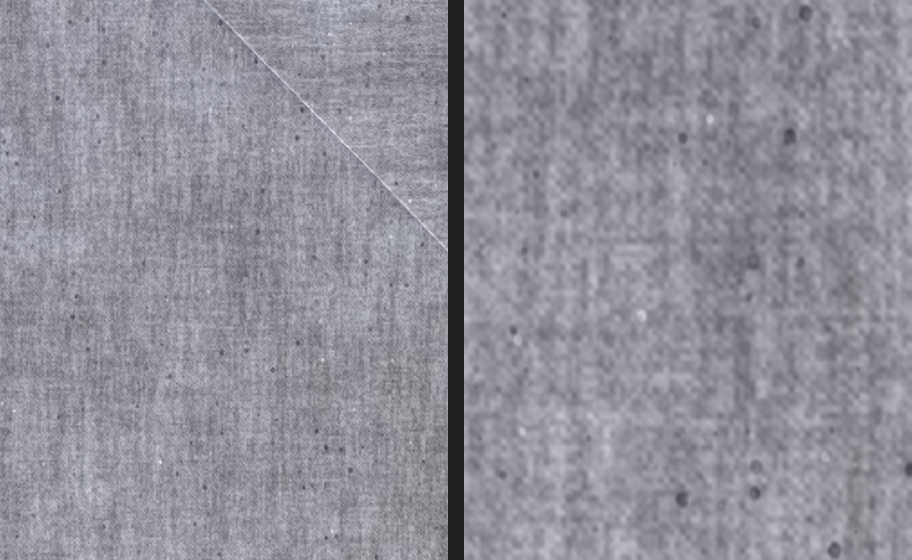
Left: the whole. Right: its middle third, enlarged.
Write a Shadertoy shader that draws this texture.

```glsl
// Grey chambray cloth with slubby threads, dark flecks and a diagonally folded corner.

float hash(vec2 p) {
    vec3 q = fract(vec3(p.xyx) * 0.1031);
    q += dot(q, q.yzx + 33.33);
    return fract((q.x + q.y) * q.z);
}

// Value noise centred on zero, about -0.5 to 0.5
float noise(vec2 p) {
    vec2 i = floor(p), f = fract(p);
    f = f * f * (3.0 - 2.0 * f);
    float low = mix(hash(i), hash(i + vec2(1, 0)), f.x);
    float high = mix(hash(i + vec2(0, 1)), hash(i + vec2(1, 1)), f.x);
    return mix(low, high, f.y) - 0.5;
}

// Brightness of the weave; the warp runs along y
float weave(vec2 p) {
    float warp = 0.10 * noise(p * vec2(210.0, 20.0) + 11.0)
               + 0.06 * noise(p * vec2(90.0, 9.0) + 37.0)
               + 0.05 * noise(p * vec2(28.0, 3.0) + 53.0);
    float weft = 0.06 * noise(p * vec2(22.0, 210.0) + 71.0)
               + 0.04 * noise(p * vec2(6.0, 60.0) + 97.0);
    float grain = 0.14 * noise(p * vec2(310.0, 260.0) + 131.0)
                + 0.09 * noise(p * vec2(160.0, 120.0) + 173.0);
    float twill = 0.012 * sin(6.2832 * 120.0 * (p.x + p.y));
    return warp + weft + grain + twill;
}

// Sparse round specks, one at most in each grid cell
float flecks(vec2 p, float scale, float share, float seed) {
    vec2 cell = floor(p * scale) + seed;
    vec2 centre = 0.2 + 0.6 * vec2(hash(cell + 3.1), hash(cell + 7.7));
    float radius = mix(0.07, 0.17, hash(cell + 5.3));
    float dist = length((fract(p * scale) - centre) * vec2(1.0, 0.8));
    float blur = 0.05 + 0.5 * scale / iResolution.y;
    float spot = 1.0 - smoothstep(radius - blur, radius + blur, dist);
    return spot * step(hash(cell + 9.9), share) * mix(0.4, 1.0, hash(cell + 1.7));
}

// Soft elliptical patch
float smudge(vec2 p, vec2 centre, vec2 size) {
    vec2 q = (p - centre) / size;
    return exp(-dot(q, q));
}

void mainImage(out vec4 fragColor, in vec2 fragCoord) {
    vec2 p = fragCoord / iResolution.y;
    float pixel = 1.0 / iResolution.y;

    // Signed distance to the fold, positive on the turned corner
    float fold = dot(p - vec2(0.365, 1.0), vec2(0.718, 0.696));
    fold += 0.003 * noise(p * 9.0) + 0.001 * noise(p * 60.0);
    float flap = smoothstep(-pixel, pixel, fold);

    // Threads turn a quarter on the folded corner
    float value = 0.583 + mix(weave(p), weave(p.yx + 5.0), flap);

    // Uneven dye and gentle creases
    float cloud = 0.07 * noise(p * 5.0 + 19.0) + 0.045 * noise(p * 14.0 + 41.0);
    cloud -= 0.035 * smudge(p, vec2(0.08, 0.61), vec2(0.2, 0.018));
    cloud -= 0.04 * smudge(p, vec2(0.64, 0.82), vec2(0.12, 0.035));
    cloud -= 0.03 * smudge(p, vec2(0.50, 0.42), vec2(0.018, 0.17));
    cloud -= 0.025 * smudge(p, vec2(0.26, 0.92), vec2(0.03, 0.12));
    cloud += 0.025 * smudge(p, vec2(0.66, 0.45), vec2(0.10, 0.08));
    value += cloud;

    // Dark and pale flecks of fibre
    value -= 0.22 * flecks(p, 42.0, 0.13, 17.0);
    value -= 0.12 * flecks(p, 75.0, 0.10, 61.0);
    value += 0.22 * flecks(p, 55.0, 0.03, 89.0);

    // Shadow below the fold and light along its edge
    float shadow = (1.0 - flap) * exp(min(fold, 0.0) / 0.012);
    float edge = 1.0 - smoothstep(0.0006, 0.0012 + 1.2 * pixel, abs(fold - 0.001));
    float glow = flap * exp(-max(fold, 0.0) / 0.01);
    value += 0.03 * glow - 0.06 * shadow;
    value += edge * (0.15 + 0.12 * noise(p * 70.0));

    // Cool grey, a little greener where the dye is dark
    vec3 tint = vec3(-0.003, 0.0, 0.034);
    tint += vec3(0.03, 0.0, -0.12) * -cloud * 1.5;
    tint.b += 0.012 * shadow + 0.01 * (p.y - p.x - 0.1);
    fragColor = vec4(clamp(value + tint, 0.0, 1.0), 1.0);
}
```
